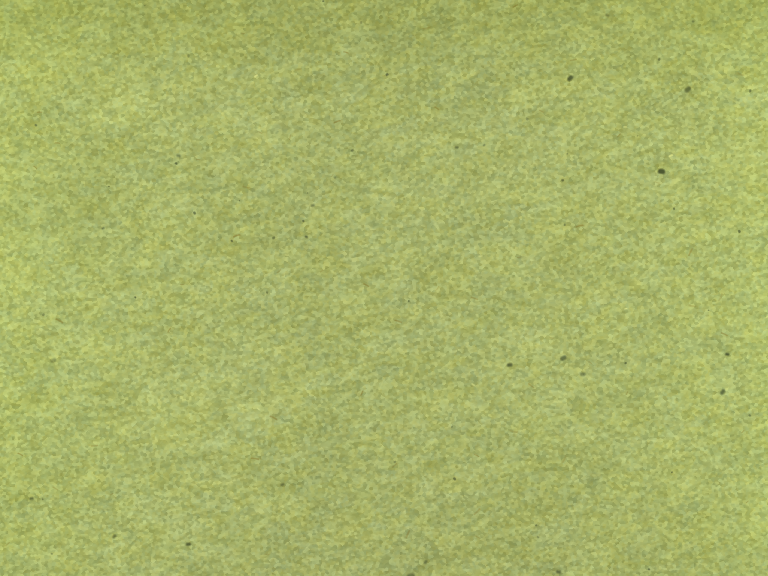
Reproduce this texture procedurally as a Shadertoy shader.

```glsl
const vec3 PAPER = vec3(0.658, 0.703, 0.420);
const vec3 SOOT  = vec3(0.22, 0.26, 0.16);
const vec3 BARK  = vec3(0.52, 0.45, 0.18);
const vec3 STRAW = vec3(0.86, 0.88, 0.55);

vec3 hash3(vec2 p, float seed) {
    p += 37.0;
    vec3 q = fract(vec3(p.xyx) * vec3(0.1031, 0.1030, 0.0973) + seed * 0.137);
    q += dot(q, q.yxz + 33.33);
    return fract((q.xxy + q.yzz) * q.zyx);
}

vec2 rotate(vec2 p, float angle) {
    float c = cos(angle), s = sin(angle);
    return vec2(c * p.x + s * p.y, c * p.y - s * p.x);
}

// Soft cellular noise: cell values blended by distance, centred on zero
float cellNoise(vec2 p, float seed) {
    vec2 cell = floor(p);
    float total = 0.0, weight = 0.0001;
    for (int j = -1; j <= 1; j++)
    for (int i = -1; i <= 1; i++) {
        vec2 id = cell + vec2(i, j);
        vec3 h = hash3(id, seed);
        vec2 d = id + h.xy - p;
        float w = pow(max(1.0 - dot(d, d), 0.0), 5.0);
        total += w * (h.z - 0.5);
        weight += w;
    }
    return total / weight;
}

// Scattered bent capsules; size is half length and half width
float flecks(vec2 uv, float density, float chance, vec2 size, float spread, float blur, float seed) {
    vec2 cell = floor(uv * density);
    float cover = 0.0;
    for (int j = -1; j <= 1; j++)
    for (int i = -1; i <= 1; i++) {
        vec2 id = cell + vec2(i, j);
        vec3 place = hash3(id, seed);
        vec3 form = hash3(id, seed + 5.0);
        vec2 q = uv - (id + place.xy) / density;
        q = rotate(q, 0.25 + (form.x - 0.5) * spread);
        q.y += (form.y - 0.5) * 0.25 * q.x * q.x / (size.x + size.y);
        vec2 s = size * mix(0.4, 1.25, form.z);
        q.x -= clamp(q.x, -s.x, s.x);
        float shape = 1.0 - smoothstep(-blur, blur, length(q) - s.y);
        cover = max(cover, shape * step(place.z, chance) * mix(0.4, 1.0, form.y));
    }
    return cover;
}

// Uneven light: dim top and foot, yellower sides
vec3 lighting(vec2 st) {
    float side = pow(abs(2.0 * st.x - 1.0), 2.0);
    float top = smoothstep(0.82, 1.0, st.y);
    float foot = 1.0 - smoothstep(0.0, 0.3, st.y);
    float level = 0.995 + 0.045 * side - 0.05 * top - 0.025 * foot;
    return level * vec3(1.0, 1.0 + 0.01 * side, 1.0 - 0.04 * side - 0.07 * top);
}

// Paper pulp from broad clouds down to fine grain
vec3 pulp(vec2 uv) {
    vec2 along = rotate(uv, 0.22);
    float clouds = cellNoise(along * vec2(4.0, 7.0), 1.0);
    float mottle = cellNoise(along * vec2(17.0, 30.0), 2.0);
    float fibre = cellNoise(along * vec2(60.0, 130.0), 3.0);
    float grain = cellNoise(uv * vec2(190.0, 220.0), 4.0);
    float tint = cellNoise(along * vec2(32.0, 60.0), 6.0);
    float speckle = cellNoise(uv * 170.0, 7.0);
    float tone = 0.022 * clouds + 0.034 * mottle + 0.06 * fibre + 0.125 * grain;
    vec3 hue = vec3(0.018, 0.008, -0.035) * tint + vec3(0.022, -0.006, -0.045) * speckle;
    return PAPER + tone * vec3(1.0, 1.02, 0.85) + hue;
}

void mainImage(out vec4 fragColor, in vec2 fragCoord) {
    vec2 uv = fragCoord / iResolution.y;
    float blur = max(0.0014, 0.7 / iResolution.y);
    vec3 color = pulp(uv);

    // Pale and brown fibres
    float paleFibre = flecks(uv, 26.0, 0.4, vec2(0.010, 0.0009), 1.8, blur, 11.0);
    float brownFibre = flecks(uv, 13.0, 0.28, vec2(0.005, 0.0012), 2.2, blur, 23.0);
    float glint = flecks(uv, 10.0, 0.14, vec2(0.002, 0.0014), 2.0, blur, 37.0);
    color = mix(color, STRAW, 0.22 * paleFibre);
    color = mix(color, BARK, 0.55 * brownFibre);
    color = mix(color, STRAW, 0.85 * glint);

    // Dark specks, large and small
    float blot = flecks(uv, 8.0, 0.25, vec2(0.0020, 0.0036), 1.5, blur * 1.8, 41.0);
    float speck = flecks(uv, 14.0, 0.18, vec2(0.0005, 0.0018), 3.0, blur, 53.0);
    color = mix(color, SOOT, 0.85 * blot);
    color = mix(color, SOOT, 0.65 * speck);

    fragColor = vec4(color * lighting(uv * iResolution.y / iResolution.xy), 1.0);
}
```
